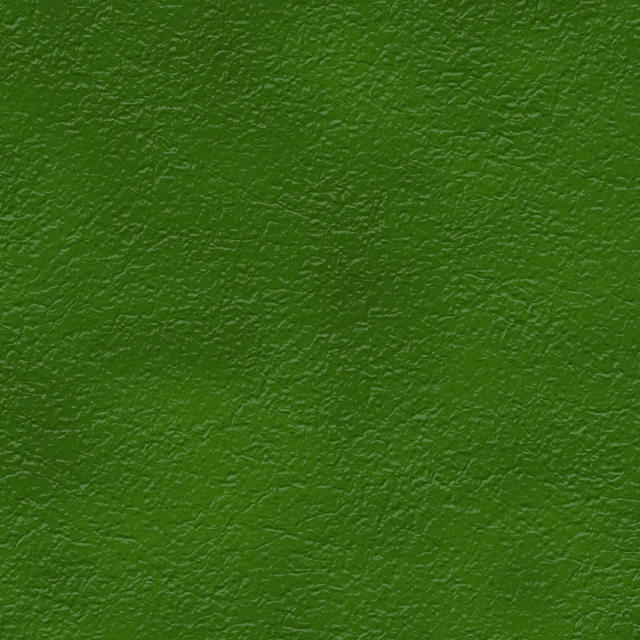
Reproduce this texture procedurally as a WebGL 1 fragment shader.

```glsl
precision highp float;
// Green leather: fine beaded grain crossed by many wavy wrinkles, lit from above.

uniform vec2 u_resolution;

const vec3 BASE_GREEN = vec3(0.190, 0.365, 0.038);
const vec3 SHADOW_GREEN = vec3(0.105, 0.220, 0.030);
const vec3 SHEEN = vec3(0.420, 0.540, 0.370);
const vec2 LIGHT_DIRECTION = vec2(-0.30, 0.954);
const float PEBBLE_FREQUENCY = 125.0;
const float BEAD_FREQUENCY = 148.0;
const float RELIEF_STEP = 0.0014;

// Sine-free hashes
vec2 hash22(vec2 p) {
  vec3 q = fract(p.xyx * vec3(0.1031, 0.1030, 0.0973));
  q += dot(q, q.yzx + 33.33);
  return fract((q.xx + q.yz) * q.zy);
}

float hash21(vec2 p) {
  vec3 q = fract(p.xyx * 0.1031);
  q += dot(q, q.yzx + 33.33);
  return fract((q.x + q.y) * q.z);
}

float valueNoise(vec2 p) {
  vec2 cell = floor(p);
  vec2 f = fract(p);
  f = f * f * (3.0 - 2.0 * f);
  float low = mix(hash21(cell), hash21(cell + vec2(1.0, 0.0)), f.x);
  float high = mix(hash21(cell + vec2(0.0, 1.0)), hash21(cell + 1.0), f.x);
  return mix(low, high, f.y);
}

// Signed offset used to bend a domain
vec2 bend(vec2 p, float frequency, float amount) {
  vec2 q = p * frequency;
  return amount * (vec2(valueNoise(q + 17.0), valueNoise(q + 71.0)) - 0.5);
}

// Rounded pebbles: 0 in the grooves between cells, 1 on top
float pebbles(vec2 p) {
  vec2 cell = floor(p);
  vec2 f = fract(p);
  float nearest = 8.0;
  float second = 8.0;
  for (int y = -1; y <= 1; y++) {
    for (int x = -1; x <= 1; x++) {
      vec2 neighbour = vec2(float(x), float(y));
      float d = length(neighbour + hash22(cell + neighbour) - f);
      second = min(second, max(nearest, d));
      nearest = min(nearest, d);
    }
  }
  return smoothstep(0.0, 0.6, second - nearest);
}

// Thin line along the middle contour of a stretched noise
float crease(vec2 p, vec2 frequency, float width, float seed) {
  float n = valueNoise(p * frequency + seed);
  return 1.0 - smoothstep(0.0, width, abs(n - 0.5));
}

// Strength of a kind of crease: "least" everywhere, 1 inside its patches
float patches(vec2 p, vec2 frequency, float least, float seed) {
  float n = valueNoise(p * frequency + seed);
  return mix(least, 1.0, smoothstep(0.3, 0.75, n));
}

float leatherHeight(vec2 p) {
  vec2 jagged = p + bend(p, 95.0, 0.011);
  vec2 wavy = jagged + bend(p, 4.0, 0.17) + bend(p, 14.0, 0.035);
  vec2 falling = wavy + vec2(0.0, 0.35 * p.x);
  vec2 rising = wavy - vec2(0.0, 0.45 * p.x);

  // Wrinkles, short to broad
  float creases = 0.60 * crease(wavy, vec2(27.0, 54.0), 0.16, 5.0)
                * patches(p, vec2(8.0, 11.0), 0.35, 23.0);
  creases += 0.65 * crease(rising, vec2(13.0, 31.0), 0.10, 41.0)
           * patches(p, vec2(5.0, 8.0), 0.20, 57.0);
  creases += 0.60 * crease(falling, vec2(10.0, 24.0), 0.08, 29.0)
           * patches(p, vec2(5.0, 6.0), 0.10, 77.0);

  // Long folds and faint upright lines
  creases += 0.70 * crease(falling, vec2(2.5, 8.0), 0.035, 83.0)
           * patches(p, vec2(4.0, 4.0), 0.0, 91.0);
  creases += 0.50 * crease(wavy, vec2(22.0, 5.0), 0.08, 64.0)
           * patches(p, vec2(5.0, 1.5), 0.0, 36.0);

  // Grain: small beads over pebbles, deeper in some areas
  float grainDepth = mix(0.65, 1.25, valueNoise(p * 12.0 + 11.0));
  vec2 grainPoint = p + bend(p, 60.0, 0.009);
  float beads = valueNoise(grainPoint * BEAD_FREQUENCY * vec2(0.95, 1.1) + 31.0);
  float grain = 0.36 * pebbles(grainPoint * PEBBLE_FREQUENCY) + 1.25 * beads;

  // Beads break the creases into rows of specks
  return grainDepth * grain - creases * mix(1.25, 0.55, beads);
}

void main() {
  vec2 p = gl_FragCoord.xy / min(u_resolution.x, u_resolution.y);

  // Slope towards the light
  vec2 offset = LIGHT_DIRECTION * RELIEF_STEP;
  float lit = leatherHeight(p - offset) - leatherHeight(p + offset);

  // Dye variation, then shadow and pale sheen
  float mottling = 0.6 * valueNoise(p * 3.5 + 7.0) + 0.4 * valueNoise(p * 11.0);
  vec3 color = BASE_GREEN * (0.86 + 0.32 * mottling);
  color = mix(color, SHADOW_GREEN, 0.5 * smoothstep(0.08, 0.75, -lit));
  color = mix(color, SHEEN, 0.7 * smoothstep(0.03, 0.65, lit));

  gl_FragColor = vec4(color, 1.0);
}
```
